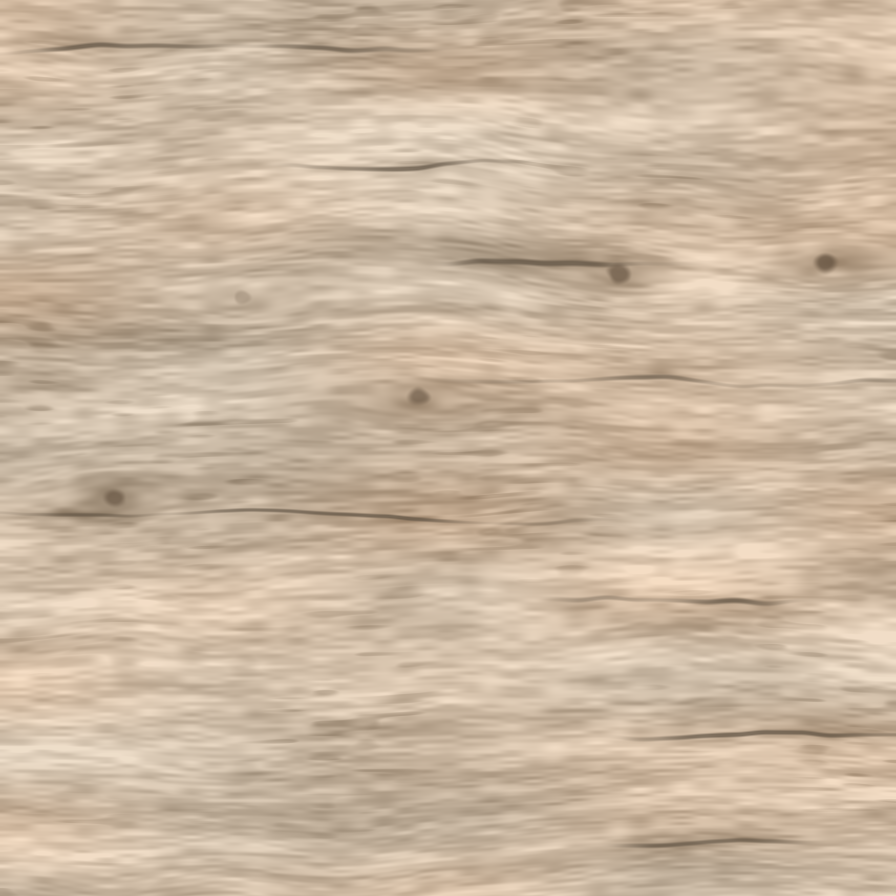
Write a three.js fragment shader that draws this texture.

```glsl
// Pale weathered oak board: horizontal fibres, long thin cracks and small knots.
varying vec2 vUv;

const vec3 DARK_WOOD = vec3(0.58, 0.50, 0.41);
const vec3 PALE_WOOD = vec3(0.90, 0.82, 0.73);
const vec3 CRACK_COLOR = vec3(0.38, 0.33, 0.27);
const vec3 KNOT_COLOR = vec3(0.39, 0.32, 0.25);
const vec3 WARM_TINT = vec3(0.035, -0.005, -0.03);
const float MEAN_TONE = 0.74;
const float GRAIN_CONTRAST = 1.1;
const float GRAIN_WAVE = 0.035;
const int CRACK_COUNT = 8;
const int KNOT_COUNT = 5;
const vec2 KNOT_HALO = vec2(0.075, 0.030);

float hash(vec2 p) {
  vec3 q = fract(p.xyx * 0.1031);
  q += dot(q, q.yzx + 33.33);
  return fract((q.x + q.y) * q.z);
}

// Smooth value noise, centred on zero.
float noise(vec2 p) {
  vec2 cell = floor(p);
  vec2 f = fract(p);
  f = f * f * (3.0 - 2.0 * f);
  float low = mix(hash(cell), hash(cell + vec2(1.0, 0.0)), f.x);
  float high = mix(hash(cell + vec2(0.0, 1.0)), hash(cell + 1.0), f.x);
  return mix(low, high, f.y) - 0.5;
}

vec2 knotCenter(float id) {
  float x = (id + 0.2 + 0.6 * hash(vec2(id, 3.0))) / float(KNOT_COUNT);
  return vec2(x, mix(0.40, 0.72, hash(vec2(id, 8.0))));
}

// Bends the grain in slow waves and spreads it around the knots.
vec2 bendGrain(vec2 p) {
  vec2 bent = p;
  bent.y += GRAIN_WAVE * noise(p * vec2(2.5, 5.0) + 11.0);
  bent.y += 0.3 * GRAIN_WAVE * noise(p * vec2(8.0, 14.0) + 27.0);
  for (int i = 0; i < KNOT_COUNT; i++) {
    vec2 offset = p - knotCenter(float(i));
    vec2 q = offset / KNOT_HALO;
    bent.y -= 0.6 * offset.y * exp(-dot(q, q));
  }
  return bent;
}

// Layers of stretched noise, from broad patches down to single fibres.
float grainTone(vec2 p) {
  float tone = 0.34 * noise(p * vec2(2.0, 6.0) + 5.0);
  tone += 0.30 * noise(p * vec2(5.0, 17.0) + 19.0);
  tone += 0.34 * noise(p * vec2(4.0, 48.0) + 37.0);
  tone += 0.36 * noise(p * vec2(14.0, 125.0) + 53.0);
  tone += 0.36 * noise(p * vec2(42.0, 250.0) + 71.0);
  // Short dark pores gather in some patches.
  float pores = smoothstep(0.18, 0.42, noise(p * vec2(22.0, 150.0) + 91.0));
  float patches = smoothstep(-0.10, 0.30, noise(p * vec2(5.0, 10.0) + 43.0));
  return tone - 0.28 * pores * patches;
}

// Returns the soft shadow in x and the sharp core in y.
vec2 cracks(vec2 p) {
  vec2 cover = vec2(0.0);
  for (int i = 0; i < CRACK_COUNT; i++) {
    float id = float(i);
    float h = hash(vec2(id, 21.0));
    float span = mix(0.25, 0.85, hash(vec2(id, 34.0)));
    float start = mix(-0.2, 1.0 - 0.6 * span, hash(vec2(id, 55.0)));
    float along = (p.x - start) / span;
    float taper = smoothstep(0.0, 0.25, along) * smoothstep(1.0, 0.65, along);
    float height = (id + 0.25 + 0.5 * h) / float(CRACK_COUNT);
    height += (h - 0.6) * 0.06 * (p.x - 0.5);
    height += 0.014 * noise(vec2(p.x * 7.0, id * 9.0));
    height += 0.004 * noise(vec2(p.x * 28.0, id * 13.0));
    float d = abs(p.y - height);
    float wear = 0.65 + noise(vec2(p.x * 11.0, id * 17.0));
    float width = mix(0.0018, 0.0042, h) * (0.5 + 0.5 * wear);
    float core = taper * wear * (1.0 - smoothstep(0.2 * width, width + 0.001, d));
    float shadow = taper * wear * exp(-d / mix(0.007, 0.018, h));
    cover = max(cover, vec2(shadow, core));
  }
  return clamp(cover, 0.0, 1.0);
}

// Returns the stained halo in x and the dark heart in y.
vec2 knots(vec2 p) {
  vec2 cover = vec2(0.0);
  for (int i = 0; i < KNOT_COUNT; i++) {
    float id = float(i);
    vec2 offset = p - knotCenter(id);
    float strength = mix(0.3, 1.0, hash(vec2(id, 89.0)));
    float radius = mix(0.006, 0.011, strength);
    vec2 q = offset / (KNOT_HALO * mix(0.45, 0.85, strength));
    float r = length(offset * vec2(0.85, 1.0)) + 0.004 * noise(p * 90.0);
    float halo = strength * exp(-dot(q, q)) * (0.8 + noise(p * vec2(30.0, 75.0)));
    float heart = strength * (1.0 - smoothstep(0.5 * radius, 1.3 * radius, r));
    cover = max(cover, vec2(halo, heart));
  }
  return clamp(cover, 0.0, 1.0);
}

void main() {
  vec2 grain = bendGrain(vUv);
  vec2 crack = cracks(vUv);
  vec2 knot = knots(vUv);
  float tone = MEAN_TONE + GRAIN_CONTRAST * grainTone(grain);
  tone -= 0.38 * crack.x + 0.55 * knot.x;
  vec3 color = mix(DARK_WOOD, PALE_WOOD, clamp(tone, -0.35, 1.15));
  color += WARM_TINT * noise(grain * vec2(4.0, 12.0) + 61.0);
  color = mix(color, CRACK_COLOR, 0.72 * crack.y);
  color = mix(color, KNOT_COLOR, 0.75 * knot.y);
  gl_FragColor = vec4(color, 1.0);
}
```
